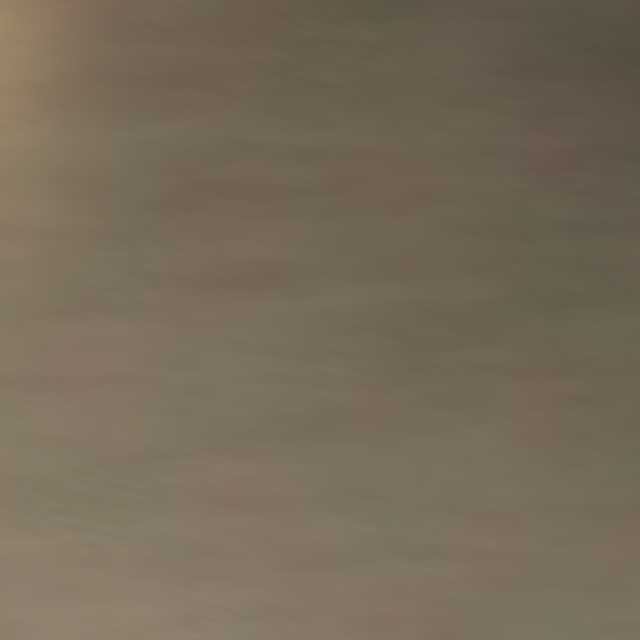
Reproduce this texture procedurally as a Shadertoy shader.

```glsl
// Softly lit taupe plaster wall with faint, mostly horizontal brushed streaks.

const vec3 TOP_LEFT = vec3(0.465, 0.408, 0.338);
const vec3 TOP_RIGHT = vec3(0.335, 0.305, 0.250);
const vec3 BOTTOM_LEFT = vec3(0.555, 0.507, 0.432);
const vec3 BOTTOM_RIGHT = vec3(0.485, 0.440, 0.370);
const vec3 WARM_GLOW = vec3(0.140, 0.105, 0.060);
const vec3 ROSE_TINT = vec3(0.012, -0.006, 0.002);

vec2 hashGradient(vec2 cell) {
    vec3 h = fract(cell.xyx * vec3(0.1031, 0.1030, 0.0973));
    h += dot(h, h.yzx + 33.33);
    float angle = 6.2832 * fract((h.x + h.y) * h.z);
    return vec2(cos(angle), sin(angle));
}

float gradientNoise(vec2 p) {
    vec2 i = floor(p);
    vec2 f = p - i;
    vec2 u = f * f * f * (f * (f * 6.0 - 15.0) + 10.0);
    float a = dot(hashGradient(i), f);
    float b = dot(hashGradient(i + vec2(1, 0)), f - vec2(1, 0));
    float c = dot(hashGradient(i + vec2(0, 1)), f - vec2(0, 1));
    float d = dot(hashGradient(i + vec2(1, 1)), f - vec2(1, 1));
    return mix(mix(a, b, u.x), mix(c, d, u.x), u.y);
}

float fbm(vec2 p, int octaves) {
    float sum = 0.0;
    float weight = 1.0;
    for (int i = 0; i < octaves; i++) {
        sum += weight * gradientNoise(p);
        p = p * 2.03 + vec2(17.3, 9.1);
        weight *= 0.5;
    }
    return sum;
}

// Noise stretched along a line of the given slope
float streaks(vec2 p, float slope, vec2 frequency, int octaves) {
    return fbm(vec2(p.x, p.y - slope * p.x) * frequency, octaves);
}

vec3 wallLight(vec2 uv) {
    vec3 bottom = mix(BOTTOM_LEFT, BOTTOM_RIGHT, uv.x);
    vec3 top = mix(TOP_LEFT, TOP_RIGHT, uv.x);
    vec2 fromCorner = (uv - vec2(-0.03, 0.97)) / vec2(0.13, 0.30);
    return mix(bottom, top, uv.y) + WARM_GLOW * exp(-dot(fromCorner, fromCorner));
}

void mainImage(out vec4 fragColor, in vec2 fragCoord) {
    vec2 uv = fragCoord / iResolution.xy;
    vec3 color = wallLight(uv);

    // Gentle waviness of the streak direction
    vec2 p = uv;
    p.y += 0.018 * gradientNoise(uv * 3.0 + 4.7);

    // Broad bands, shorter smudges and fine fibres
    float bands = streaks(p, 0.04, vec2(2.2, 11.0), 3);
    float smudges = streaks(p + 3.1, -0.06, vec2(9.0, 34.0), 2);
    float fibres = streaks(p + 7.4, -0.24, vec2(18.0, 105.0), 2);

    // Fibres come and go, and show best on the lit side
    float patches = smoothstep(-0.15, 0.40, fbm(uv * vec2(4.0, 6.0) + 21.0, 2));
    float fibreStrength = patches * mix(0.018, 0.007, uv.x);
    float relief = 0.026 * bands + 0.014 * smudges + fibreStrength * fibres;
    color += relief * vec3(1.0, 0.98, 0.92);

    // Large blotches leaning towards rose or olive
    color += ROSE_TINT * 1.6 * fbm(uv * vec2(4.0, 5.0) + 40.0, 2);

    fragColor = vec4(clamp(color, 0.0, 1.0), 1.0);
}
```
